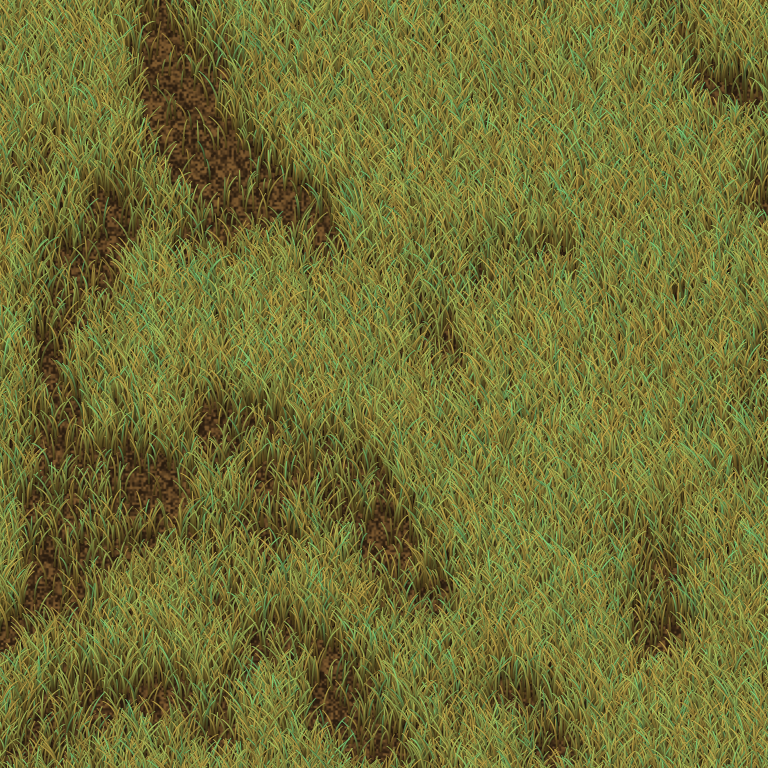
A WebGL 2 fragment shader for this texture:

```glsl
#version 300 es
precision highp float;

uniform vec2 u_resolution;
out vec4 fragColor;

// Layout, in canvas units
const float CELLS = 60.0;
const int BLADES_PER_CELL = 12;
const int ROWS_BELOW = 4;
const int COLS_ASIDE = 2;
const float MIN_HEIGHT = 0.026;
const float MAX_HEIGHT = 0.066;
const float MAX_LEAN = 0.036;
const float HALF_WIDTH = 0.00125;
const float SHADOW_WIDTH = 0.0022;
const float SHADOW_STRENGTH = 0.17;

// Bare patches
const float PATCH_SCALE = 6.0;
const float BARE_LEVEL = 0.2;
const float LUSH_LEVEL = 0.52;
const float STRAY_DENSITY = 0.06;

// Colours
const vec3 SOIL_DARK = vec3(0.16, 0.11, 0.06);
const vec3 SOIL_LIGHT = vec3(0.47, 0.34, 0.18);
const vec3 ROOT = vec3(0.29, 0.23, 0.09);
const vec3 TIP_STRAW = vec3(0.65, 0.56, 0.25);
const vec3 TIP_GREEN = vec3(0.56, 0.64, 0.31);
const vec3 TIP_TEAL = vec3(0.41, 0.68, 0.40);

float hash(vec2 p) {
    return fract(sin(dot(p, vec2(12.9898, 78.233))) * 43758.5453);
}

vec4 hash4(vec2 p, float salt) {
    float seed = dot(p, vec2(12.9898, 78.233)) + salt * 7.317;
    return fract(sin(seed + vec4(0.0, 1.37, 2.71, 4.19)) * 43758.5453);
}

float noise(vec2 p) {
    vec2 i = floor(p), f = fract(p);
    f = f * f * (3.0 - 2.0 * f);
    float low = mix(hash(i), hash(i + vec2(1, 0)), f.x);
    float high = mix(hash(i + vec2(0, 1)), hash(i + vec2(1, 1)), f.x);
    return mix(low, high, f.y);
}

float growth(vec2 p) {
    p *= PATCH_SCALE;
    float n = 0.42 * noise(p + 53.7) + 0.36 * noise(p * 2.3 + 19.1) + 0.22 * noise(p * 5.1 + 7.9);
    return smoothstep(BARE_LEVEL, LUSH_LEVEL, n);
}

vec3 soil(vec2 p) {
    float grain = 0.6 * noise(p * 340.0) + 0.28 * noise(p * 170.0 + 41.0) + 0.12 * noise(p * 50.0);
    return mix(SOIL_DARK, SOIL_LIGHT, smoothstep(0.2, 0.85, grain));
}

vec3 tipColor(float hue) {
    vec3 c = mix(TIP_STRAW, TIP_GREEN, smoothstep(0.15, 0.7, hue));
    return mix(c, TIP_TEAL, smoothstep(0.8, 0.96, hue));
}

// Paints one arching blade over the colour below it
void paintBlade(inout vec3 color, vec2 p, vec2 cell, float index, float density, float pixel) {
    vec4 place = hash4(cell, index);
    if (place.w > max(density, STRAY_DENSITY)) return;

    vec2 offset = p - (cell + place.xy) / CELLS;
    float height = mix(MIN_HEIGHT, MAX_HEIGHT, place.z) * mix(0.7, 1.0, density);
    float rise = offset.y / height;
    if (rise < 0.0 || rise > 1.0) return;

    // Parabolic arch: t runs along the blade, slope is its sideways change
    vec4 look = hash4(cell, index + 31.0);
    float side = 2.0 * look.x - 1.0;
    float lean = side * MAX_LEAN * height / MAX_HEIGHT;
    float bend = mix(0.5, 0.985, look.y);
    float curve = sqrt(1.0 - bend * rise);
    float span = 1.0 - sqrt(1.0 - bend);
    float t = (1.0 - curve) / span;
    float slope = lean * bend * t / (curve * span * height);
    float across = (offset.x - lean * t * t) * inversesqrt(1.0 + slope * slope);

    float halfWidth = HALF_WIDTH * (1.0 - 0.6 * t * t);
    float shadow = 1.0 - smoothstep(0.0, SHADOW_WIDTH, abs(across - 0.0007) - halfWidth);
    color *= 1.0 - SHADOW_STRENGTH * shadow * (1.0 - 0.7 * t);

    float cover = clamp(0.5 + (halfWidth - abs(across)) / pixel, 0.0, 1.0);
    float light = mix(0.82, 1.2, look.w) * mix(0.92, 1.03, density);
    light *= 1.0 - 0.1 * clamp(across / halfWidth, -1.0, 1.0);
    vec3 blade = mix(ROOT, tipColor(look.z), smoothstep(-0.1, 0.9, t)) * light;
    color = mix(color, blade, cover);
}

void main() {
    vec2 p = gl_FragCoord.xy / u_resolution.y;
    float pixel = 1.0 / u_resolution.y;
    vec2 home = floor(p * CELLS);
    vec3 color = soil(p) * mix(1.05, 0.85, growth(p));

    // Far rows first, so that nearer blades overlap them
    for (int row = 0; row <= ROWS_BELOW; row++) {
        for (int col = -COLS_ASIDE; col <= COLS_ASIDE; col++) {
            vec2 cell = home + vec2(col, -row);
            float density = growth((cell + 0.5) / CELLS);
            for (int i = 0; i < BLADES_PER_CELL; i++) {
                paintBlade(color, p, cell, float(i), density, pixel);
            }
        }
    }
    fragColor = vec4(color, 1.0);
}
```
